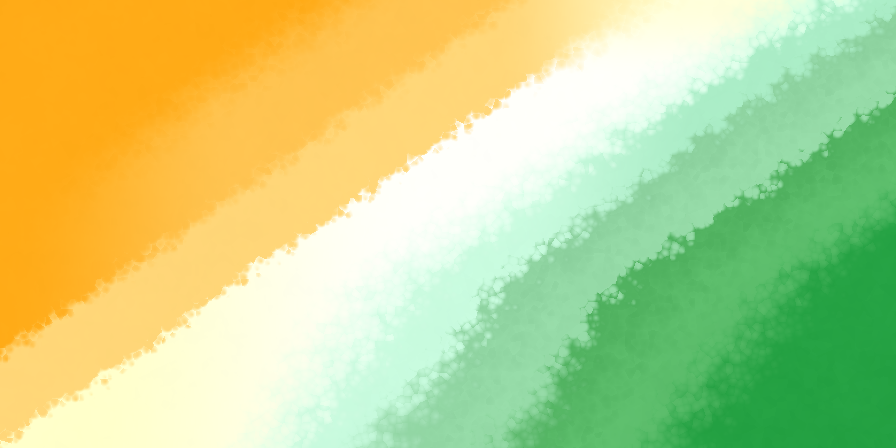
This background is drawn by a Shadertoy shader. Its source:

```glsl
// Diagonal watercolour washes running from orange through cream to green.
#define SLOPE 0.69        // tilt of the bands
#define CLUMP_SCALE 23.0  // large dabs per canvas height
#define LEAF_SCALE 58.0   // small dabs per canvas height
#define CLUMP_AMOUNT 0.032
#define LEAF_AMOUNT 0.024
#define GRAIN 0.014       // tonal variation inside the washes

const vec3 DEEP_ORANGE  = vec3(1.00, 0.67, 0.09);
const vec3 MID_ORANGE   = vec3(1.00, 0.77, 0.32);
const vec3 LIGHT_ORANGE = vec3(1.00, 0.84, 0.47);
const vec3 PALE_YELLOW  = vec3(1.00, 0.95, 0.71);
const vec3 CREAM        = vec3(1.00, 1.00, 0.79);
const vec3 WHITE        = vec3(1.00, 1.00, 0.98);
const vec3 PALE_MINT    = vec3(0.82, 1.00, 0.90);
const vec3 MINT         = vec3(0.67, 0.93, 0.78);
const vec3 LIGHT_GREEN  = vec3(0.57, 0.84, 0.64);
const vec3 MID_GREEN    = vec3(0.34, 0.72, 0.40);
const vec3 DEEP_GREEN   = vec3(0.14, 0.63, 0.26);

vec2 hash2(vec2 p) {
    vec3 q = fract(p.xyx * vec3(0.1031, 0.1030, 0.0973));
    q += dot(q, q.yzx + 33.33);
    return fract((q.xx + q.yz) * q.zy);
}

// Cellular noise: x = distance to the nearest seed, y = random value of its cell
vec2 cells(vec2 p) {
    vec2 base = floor(p);
    vec2 nearest = vec2(9.0, 0.0);
    for (int j = -1; j <= 1; j++) {
        for (int i = -1; i <= 1; i++) {
            vec2 id = base + vec2(i, j);
            vec2 seed = hash2(id + 40.0);
            float dist = length(id + seed - p);
            if (dist < nearest.x) nearest = vec2(dist, hash2(id + 91.0).x);
        }
    }
    return nearest;
}

float waves(vec2 p) {
    return sin(p.x * 9.0 + 2.0 * sin(p.y * 5.0)) * 0.5
         + sin(p.x * 21.0 - p.y * 13.0 + 1.7) * 0.3
         + sin(p.x * 37.0 + p.y * 29.0) * 0.2;
}

float cover(float d, float edge, float soft) {
    return smoothstep(edge - soft, edge + soft, d);
}

void mainImage(out vec4 fragColor, in vec2 fragCoord) {
    vec2 p = fragCoord / iResolution.xy * vec2(2.0, 1.0);
    float down = 1.0 - p.y;
    float d = down + SLOPE * p.x;
    float pixel = 1.5 / iResolution.y;

    // Ragged brush edges
    vec2 clump = cells(p * CLUMP_SCALE);
    vec2 leaf = cells(p * LEAF_SCALE);
    float rough = (clump.x - 0.45) * CLUMP_AMOUNT
                + (leaf.x - 0.45) * LEAF_AMOUNT
                + (leaf.y - 0.5) * LEAF_AMOUNT
                + waves(p) * 0.010;
    float warm = d + rough * 0.9;
    float cool = d + rough * 1.4 - 0.5 * max(0.0, down - 0.62);

    // Light centre, creamier at the lower left and along the top
    float creamy = max(1.0 - smoothstep(0.15, 0.95, p.x),
                       0.65 * smoothstep(0.82, 1.0, p.y));
    vec3 color = mix(WHITE, CREAM, creamy);

    // Orange washes, lightest to deepest
    float fade = smoothstep(1.10, 1.45, p.x);
    vec3 light = mix(LIGHT_ORANGE, PALE_YELLOW, fade);
    vec3 middle = mix(DEEP_ORANGE, MID_ORANGE, smoothstep(0.0, 0.55, p.x));
    color = mix(light, color, cover(warm, 1.0, 0.009 + 0.06 * fade + pixel));
    color = mix(middle, color, cover(warm, 0.795, 0.018 + 0.012 * p.x + pixel));
    color = mix(DEEP_ORANGE, color, cover(warm, 0.53, 0.09));

    // Green washes, lightest to deepest
    float mintEdge = 1.27 + 0.05 * smoothstep(1.5, 2.0, p.x);
    float mintAmount = 0.25 + 0.75 * smoothstep(1.15, 1.6, p.x);
    color = mix(color, PALE_MINT, cover(cool, 1.23, 0.10));
    color = mix(color, MINT, mintAmount * cover(cool, mintEdge, 0.025 + pixel));
    float lowSoft = 0.05 * smoothstep(0.70, 1.0, down);
    vec3 greenTint = LIGHT_GREEN + 0.04 * (smoothstep(1.40, 1.55, cool) - 0.5);
    color = mix(color, greenTint, cover(cool, 1.40, 0.022 + lowSoft + pixel));
    vec3 leafTint = MID_GREEN + 0.05 * (smoothstep(1.60, 1.75, cool) - 0.5);
    color = mix(color, leafTint, cover(cool, 1.59, 0.014 + lowSoft + pixel));
    color = mix(color, DEEP_GREEN, cover(cool, 1.84, 0.075));

    // Faint pigment variation, strongest in the green
    float grain = (clump.y + leaf.y - 1.0) * 0.6 + waves(p * 0.7) * 0.5;
    color += GRAIN * grain * mix(0.4, 1.0, cover(cool, 1.35, 0.1));
    fragColor = vec4(clamp(color, 0.0, 1.0), 1.0);
}
```
